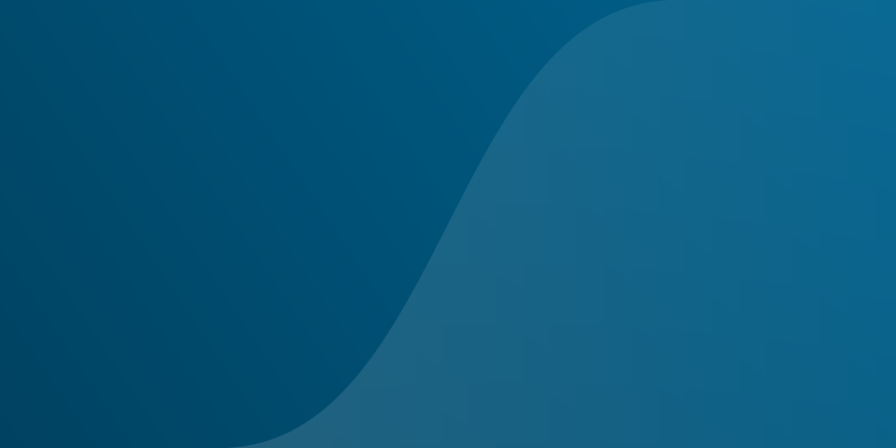
Write a WebGL 2 fragment shader that draws this background.

```glsl
#version 300 es
precision highp float;

uniform vec2 u_resolution;
out vec4 outColor;

#define DEEP_BLUE vec3(0.0, 0.258, 0.380)
#define BRIGHT_BLUE vec3(0.0, 0.388, 0.561)
#define GRADIENT_AXIS vec2(0.75, 0.25)
#define CURVE_CENTER 0.5
#define CURVE_HALF_WIDTH 0.255
#define VEIL_LEFT 0.168
#define VEIL_RIGHT 0.038

// Horizontal place of the S curve at height y, from a cubic Bezier
// whose two inner control points both lie on the center line.
float curveX(float y) {
    float s = -sin(asin(clamp(1.0 - 2.0 * y, -1.0, 1.0)) / 3.0);
    return CURVE_CENTER + CURVE_HALF_WIDTH * (1.5 * s + 2.0 * s * s * s);
}

void main() {
    vec2 uv = gl_FragCoord.xy / u_resolution;

    // Diagonal base gradient
    vec3 color = mix(DEEP_BLUE, BRIGHT_BLUE, dot(uv, GRADIENT_AXIS));

    // Pale veil right of the curve, fading toward the right
    float side = uv.x - curveX(uv.y);
    float edge = max(fwidth(side), 1e-5);
    float coverage = clamp(side / edge + 0.5, 0.0, 1.0);
    float veil = mix(VEIL_LEFT, VEIL_RIGHT, uv.x);
    color = mix(color, vec3(1.0), veil * coverage);

    outColor = vec4(color, 1.0);
}
```
